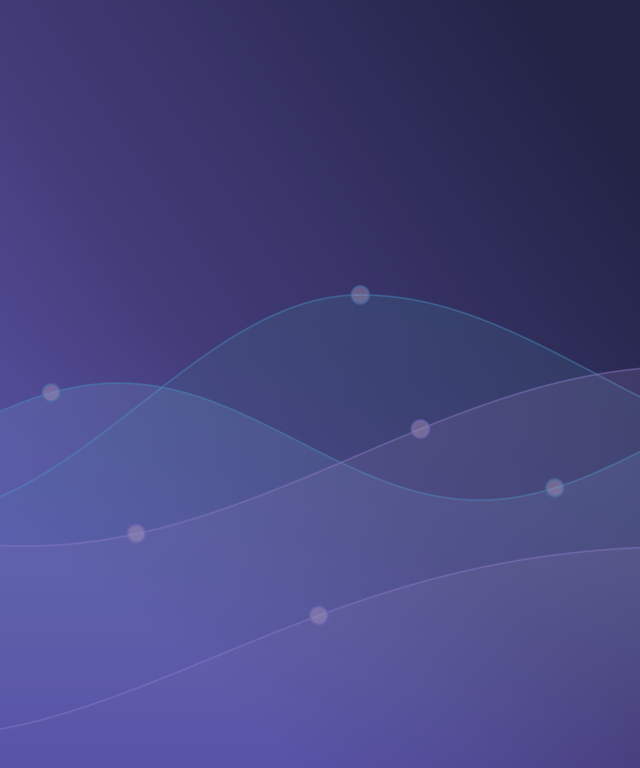
Give the GLSL for this background, as a Shadertoy shader.

```glsl
const float PI = 3.14159265;

// Height of each wave, in canvas heights, at x in canvas widths
float waveHeight(int id, float x) {
    if (id == 0) {
        float d = x - 0.563;
        vec2 shape = d < 0.0 ? vec2(0.143, 0.69) : vec2(0.103, 0.737);
        return 0.616 - shape.x * (1.0 - cos(PI * d / shape.y));
    }
    if (id == 1) return 0.425 + 0.0762 * cos(PI * (x - 0.185) / 0.564);
    if (id == 2) return 0.406 - 0.117 * cos(PI * (x - 0.039) / 1.034);
    return 0.165 - 0.1237 * cos(0.39 + 3.25 * x - 0.66 * x * x);
}

// Diagonal night gradient, brighter towards the lower left
vec3 backdrop(vec2 uv) {
    float down = 1.0 - uv.y;
    float t = 0.8 - uv.x + 0.8 * down + 0.35 * smoothstep(0.4, 1.0, down);
    vec3 color = mix(vec3(0.14, 0.14, 0.28), vec3(0.215, 0.2, 0.4), clamp(t / 0.5, 0.0, 1.0));
    color = mix(color, vec3(0.265, 0.235, 0.475), clamp((t - 0.5) / 0.37, 0.0, 1.0));
    color = mix(color, vec3(0.315, 0.29, 0.58), clamp((t - 0.87) / 0.33, 0.0, 1.0));
    return mix(color, vec3(0.345, 0.322, 0.652), clamp((t - 1.2) / 0.3, 0.0, 1.0));
}

void mainImage(out vec4 fragColor, in vec2 fragCoord) {
    vec2 uv = fragCoord / iResolution.xy;
    float aspect = iResolution.x / iResolution.y;
    float pixel = 1.0 / iResolution.y;
    vec3 color = backdrop(uv);

    vec4 fillTint[4] = vec4[4](
        vec4(0.25, 0.48, 0.58, 0.22), vec4(0.45, 0.60, 0.80, 0.22),
        vec4(0.60, 0.52, 0.75, 0.18), vec4(0.55, 0.52, 0.72, 0.16));
    float crest[4] = float[4](0.616, 0.501, 0.52, 0.289);
    // Marker positions along each wave; negative ones stay off the canvas
    vec2 markerX[4] = vec2[4](
        vec2(0.563, -1.0), vec2(0.08, 0.867), vec2(0.213, 0.657), vec2(0.498, -1.0));

    // Translucent waves, fading downwards, with thin outlines
    for (int i = 0; i < 4; i++) {
        float h = waveHeight(i, uv.x);
        float slope = (waveHeight(i, uv.x + 0.002) - h) / (0.002 * aspect);
        float d = (uv.y - h) / sqrt(1.0 + slope * slope);
        float inside = smoothstep(0.5 * pixel, -0.5 * pixel, d);
        color = mix(color, fillTint[i].rgb, inside * fillTint[i].a * uv.y / crest[i]);

        vec3 lineColor = i < 2 ? vec3(0.27, 0.54, 0.74) : vec3(0.54, 0.47, 0.78);
        float line = 1.0 - smoothstep(0.0, 0.0008 + pixel, abs(d));
        color = mix(color, lineColor, 0.5 * line);
    }

    // Ringed markers riding on the waves
    for (int i = 0; i < 4; i++) {
        vec3 ringColor = i < 2 ? vec3(0.30, 0.42, 0.64) : vec3(0.45, 0.40, 0.70);
        for (int k = 0; k < 2; k++) {
            float x = markerX[i][k];
            vec2 offset = vec2((uv.x - x) * aspect, uv.y - waveHeight(i, x));
            float d = length(offset) - 0.0112;
            float disc = smoothstep(0.7 * pixel, -0.7 * pixel, d);
            float ring = 1.0 - smoothstep(0.0007, 0.0012 + pixel, abs(d));
            color = mix(color, vec3(0.70, 0.62, 0.74), 0.4 * disc);
            color = mix(color, ringColor, 0.6 * ring);
        }
    }

    fragColor = vec4(color, 1.0);
}
```
